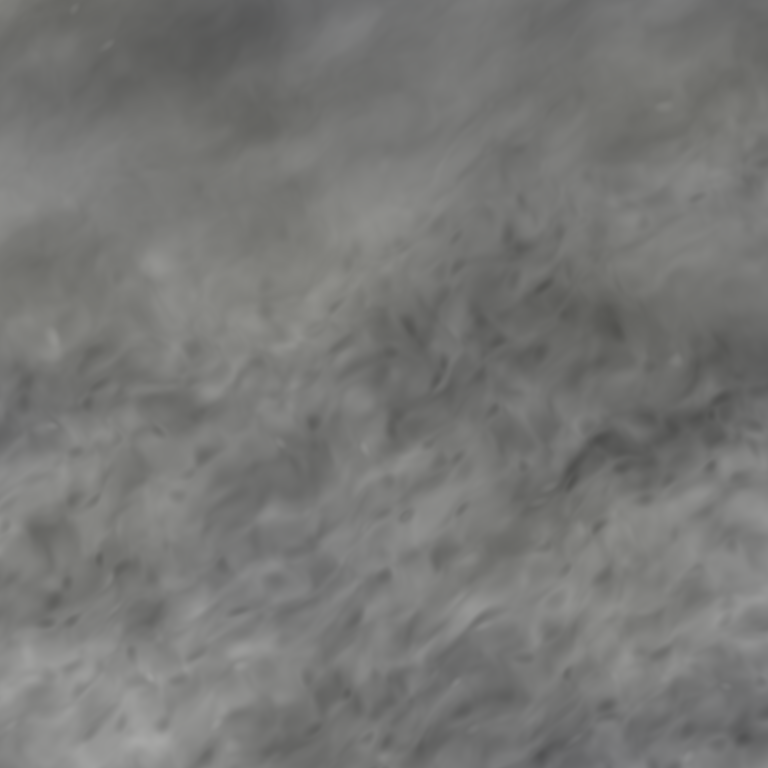
Write a WebGL 1 fragment shader that draws this texture.

```glsl
precision highp float;

uniform vec2 u_resolution;

const vec3 STONE_GREY = vec3(0.464, 0.465, 0.460);
const vec3 OLIVE_TINT = vec3(0.003, 0.002, -0.010);

vec3 hash3(vec2 cell, float seed) {
  vec3 q = fract(vec3(cell.xyx) * vec3(0.1031, 0.1030, 0.0973) + seed * 0.1371);
  q += dot(q, q.yxz + 33.33);
  return fract((q.xxy + q.yzz) * q.zyx);
}

// Rotates into the grain direction, then scales along and across it
vec2 grainSpace(vec2 p, float angle, vec2 cells) {
  float c = cos(angle);
  float s = sin(angle);
  return vec2(c * p.x + s * p.y, c * p.y - s * p.x) * cells;
}

// Layered sines that bend the streaks
vec2 bend(vec2 p, float frequency, float amount) {
  vec2 a = sin(p.yx * frequency + vec2(1.3, 4.1));
  vec2 b = sin((p + p.yx * vec2(0.6, -0.8)) * frequency * 2.3 + a * 1.5);
  return p + amount * (a + 0.5 * b);
}

float softDisc(vec2 offset, float radius) {
  float f = max(0.0, 1.0 - dot(offset, offset) / (radius * radius));
  return f * f;
}

// Cellular noise: overlapping soft discs, each lighter or darker
float mottle(vec2 p, float seed) {
  vec2 cell = floor(p);
  float sum = 0.0;
  for (int j = -1; j <= 1; j++) {
    for (int i = -1; i <= 1; i++) {
      vec2 id = cell + vec2(float(i), float(j));
      vec3 h = hash3(id, seed);
      sum += (h.z * 2.0 - 1.0) * softDisc(p - id - h.xy, 1.0);
    }
  }
  return sum;
}

// Separate soft spots filling the given share of the cells
float spots(vec2 p, float seed, float share, float radius) {
  vec2 cell = floor(p);
  float sum = 0.0;
  for (int j = -1; j <= 1; j++) {
    for (int i = -1; i <= 1; i++) {
      vec2 id = cell + vec2(float(i), float(j));
      vec3 h = hash3(id, seed);
      float size = radius * (0.65 + 0.35 * fract(h.z * 17.0));
      sum += step(h.z, share) * softDisc(p - id - h.xy, size);
    }
  }
  return min(sum, 1.0);
}

void main() {
  vec2 uv = gl_FragCoord.xy / u_resolution.y;
  vec2 p = bend(uv, 9.0, 0.014);
  vec2 rough = bend(p, 41.0, 0.006);

  // Broad slanted clouds over a slow vertical gradient
  float clouds = mottle(grainSpace(p, 0.40, vec2(3.5, 7.0)), 1.0);
  float streaks = mottle(grainSpace(rough, 0.45, vec2(7.0, 14.0)), 2.0);
  float wisps = mottle(grainSpace(rough, 0.50, vec2(12.0, 25.0)), 10.0);
  float light = 0.055 * (0.5 - uv.y);
  light += 0.066 * clouds + 0.044 * streaks + 0.022 * wisps;

  // Coarser surface towards the bottom, in loose patches
  float patches = mottle(grainSpace(p, 0.35, vec2(3.5, 5.0)), 3.0);
  float coarse = 1.0 - smoothstep(0.35, 0.95, uv.y + 0.25 * patches);

  // Small lumps and faint grain
  float lumps = mottle(grainSpace(rough, 0.65, vec2(21.0, 36.0)), 4.0);
  float grain = mottle(grainSpace(rough, 0.80, vec2(42.0, 64.0)), 5.0);
  float grit = mottle(grainSpace(rough, 1.0, vec2(80.0, 105.0)), 11.0);
  light += lumps * mix(0.012, 0.042, coarse);
  light += grain * mix(0.009, 0.034, coarse);
  light += grit * mix(0.006, 0.012, coarse);

  // Dark pits and scattered pale pebbles
  float pits = spots(grainSpace(rough, 0.85, vec2(27.0, 38.0)), 6.0, 0.2, 0.6);
  float pebbles = spots(grainSpace(rough, 0.2, vec2(9.0, 16.0)), 7.0, 0.03, 0.5);
  float flecks = spots(grainSpace(rough, 0.5, vec2(27.0, 38.0)), 8.0, 0.025, 0.5);
  light -= 0.062 * pits * coarse;
  light += 0.075 * pebbles + 0.045 * flecks;

  // Faint olive and blue drift
  float tint = mottle(grainSpace(p, 0.3, vec2(4.0, 6.0)), 9.0);
  vec3 color = STONE_GREY + light + OLIVE_TINT * tint;
  gl_FragColor = vec4(clamp(color, 0.0, 1.0), 1.0);
}
```
